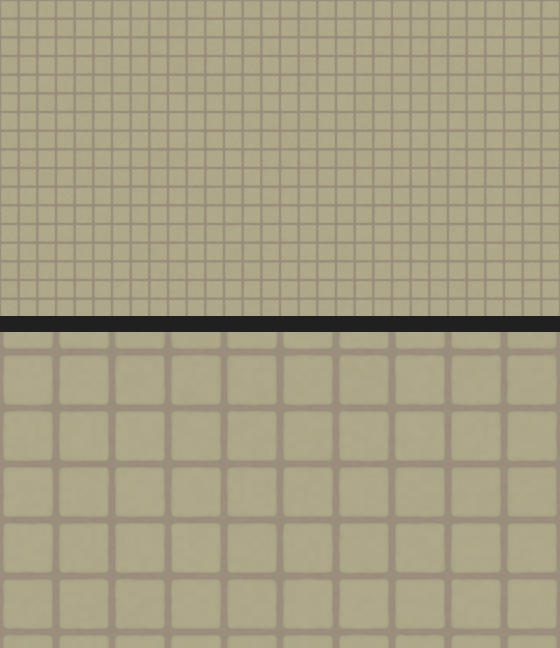
Top: the whole. Bottom: its middle third, enlarged.
This pattern is drawn by a Shadertoy shader. Its source:

```glsl
// Small square ceramic tiles with rounded corners in soft brown grout.
// A 30-column grid hangs from the top left corner; a rounded-box distance,
// nudged by value noise, splits glaze from grout, and noise mottles both.

float hash(vec2 p) {
    return fract(sin(dot(p, vec2(127.1, 311.7))) * 43758.5453);
}

float valueNoise(vec2 p) {
    vec2 i = floor(p);
    vec2 f = fract(p);
    f = f * f * (3.0 - 2.0 * f);
    return mix(mix(hash(i), hash(i + vec2(1.0, 0.0)), f.x),
               mix(hash(i + vec2(0.0, 1.0)), hash(i + vec2(1.0, 1.0)), f.x), f.y);
}

float roundedBox(vec2 p, vec2 halfSize, float radius) {
    vec2 q = abs(p) - halfSize + radius;
    return length(max(q, 0.0)) + min(max(q.x, q.y), 0.0) - radius;
}

void mainImage(out vec4 fragColor, in vec2 fragCoord) {
    // One unit is one tile; y runs down from the top edge
    float pixel = 30.0 / iResolution.x;
    vec2 grid = vec2(fragCoord.x, iResolution.y - fragCoord.y) * pixel;
    vec2 cell = floor(grid);
    vec2 local = fract(grid) - 0.5;

    // Slightly uneven tile outline
    float wobble = (valueNoise(grid * 7.0) - 0.5) * 0.018;
    float edge = roundedBox(local, vec2(0.438), 0.08) + wobble;
    float softness = max(0.028, 0.6 * pixel);
    float tileMask = 1.0 - smoothstep(-softness, softness, edge);

    // Glaze: faint tone per tile, mottling and a darker rim
    float mottle = valueNoise(grid * 9.0 + 31.0) - 0.5;
    vec3 glaze = vec3(0.682, 0.660, 0.540);
    glaze += (hash(cell) - 0.5) * 0.006 + mottle * 0.014;
    glaze -= 0.012 * smoothstep(-0.09, 0.0, edge);

    // Grout: flat brown with fine grain
    vec3 grout = vec3(0.605, 0.555, 0.485);
    grout += (valueNoise(grid * 16.0 + 73.0) - 0.5) * 0.016;

    fragColor = vec4(mix(grout, glaze, tileMask), 1.0);
}
```
